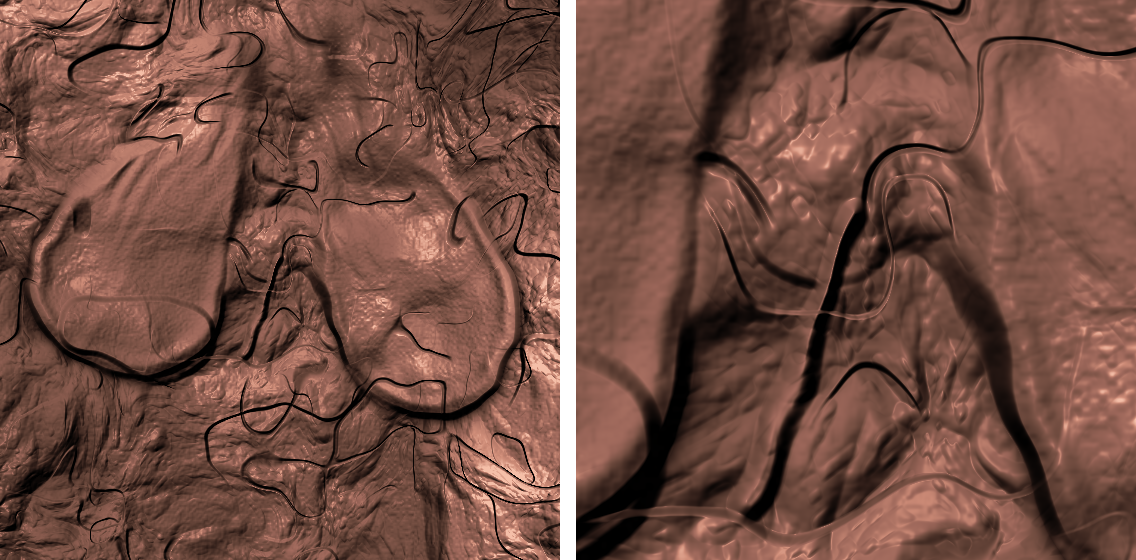
Left, the full canvas; right, a detail of the centre.
Write a three.js fragment shader that draws this texture.

```glsl
// Wet brown clay: lumpy torn ground with two large smooth smears under raking light.
varying vec2 vUv;

const vec3 SHADOW = vec3(0.18, 0.11, 0.09);
const vec3 UMBER = vec3(0.33, 0.22, 0.18);
const vec3 CLAY = vec3(0.46, 0.31, 0.26);
const vec3 ROSE = vec3(0.61, 0.40, 0.35);
const vec3 COPPER = vec3(0.81, 0.55, 0.47);
const vec3 GLINT = vec3(0.96, 0.75, 0.66);

float hash(vec2 p) {
  vec3 q = fract(p.xyx * 0.1031);
  q += dot(q, q.yzx + 33.33);
  return fract((q.x + q.y) * q.z);
}

float noise(vec2 p) {
  vec2 i = floor(p), f = fract(p);
  f = f * f * f * (f * (f * 6.0 - 15.0) + 10.0);
  return mix(mix(hash(i), hash(i + vec2(1, 0)), f.x),
             mix(hash(i + vec2(0, 1)), hash(i + 1.0), f.x), f.y);
}

vec2 warp(vec2 p, float scale, float amount) {
  return p + amount * (vec2(noise(p * scale + 3.7), noise(p * scale + 41.2)) - 0.5);
}

// Rounded masses with creased valleys between them
float lumps(vec2 p) {
  mat2 turn = mat2(0.8, 0.6, -0.6, 0.8);
  float sum = 0.0, size = 0.055;
  p *= 7.0;
  for (int i = 0; i < 5; i++) {
    float n = noise(p) - 0.5;
    float billow = sqrt(4.0 * n * n + 0.004);
    sum += size * mix(n + 0.5, billow, 0.4);
    p = turn * p * 2.03 + 17.3;
    size *= 0.44;
  }
  return sum;
}

// Thin broken cracks: 1 in the middle of a crack
float cracks(vec2 p, float scale) {
  float line = 1.0 - smoothstep(0.005, 0.04, abs(noise(p * scale) - 0.5));
  return line * smoothstep(0.58, 0.72, noise(p * scale * 0.5 + 61.0));
}

// Overlapping torn edges: steep steps along noise contours
float flaps(vec2 p, float scale) {
  float lip = smoothstep(-0.025, 0.025, noise(p * scale + 9.0) - 0.5);
  return lip * smoothstep(0.35, 0.65, noise(p * scale * 0.6 + 27.0));
}

// Tapered capsule: x = signed distance, y = along, z = across
vec3 capsule(vec2 p, vec2 a, vec2 b, float ra, float rb) {
  vec2 axis = b - a;
  float along = clamp(dot(p - a, axis) / dot(axis, axis), 0.0, 1.0);
  vec2 off = p - a - axis * along;
  float across = dot(p - a, normalize(vec2(-axis.y, axis.x)));
  return vec3(length(off) - mix(ra, rb, smoothstep(0.0, 1.0, along)), along, across);
}

vec3 leftSmear(vec2 p) { return capsule(p, vec2(0.44, 0.90), vec2(0.225, 0.50), 0.05, 0.165); }
vec3 rightSmear(vec2 p) { return capsule(p, vec2(0.56, 0.95), vec2(0.775, 0.41), 0.06, 0.165); }
vec3 tongue(vec2 p) { return capsule(p, vec2(0.17, 0.42), vec2(0.29, 0.41), 0.055, 0.072); }
vec3 fin(vec2 p) { return capsule(p, vec2(0.42, 0.37), vec2(0.51, 0.54), 0.012, 0.007); }

// Lays a streaked, rimmed smear over the ground
float addSmear(float ground, vec2 p, vec3 s, float rise) {
  float edge = mix(0.045, 0.006, smoothstep(0.3, 0.9, s.y));
  float inside = 1.0 - smoothstep(-edge, edge, s.x);
  float rimAt = (s.x + 0.02) / 0.013;
  float rim = 0.008 * s.y * exp(-rimAt * rimAt);
  float streak = noise(vec2(s.z * 55.0, s.y * 3.0)) * (1.0 - 0.75 * s.y);
  float body = rise + 0.05 * noise(p * 7.5 + 12.0) + 0.008 * streak + rim + 0.2 * ground;
  return mix(ground, body, inside);
}

float height(vec2 p) {
  vec2 q = warp(warp(p, 5.0, 0.11), 15.0, 0.035);
  vec2 edge = warp(warp(p, 6.0, 0.05), 24.0, 0.010);
  float h = lumps(q) + 0.012 * flaps(q, 9.0) + 0.006 * flaps(q + 4.0, 19.0);
  h = addSmear(h, q, leftSmear(edge), 0.030);
  h = addSmear(h, q, rightSmear(edge), 0.032);
  h += 0.016 * (1.0 - smoothstep(-0.008, 0.006, tongue(edge).x));
  h += 0.016 * (1.0 - smoothstep(-0.010, 0.004, fin(edge).x));
  return h - 0.006 * cracks(q, 13.0) + 0.0007 * noise(p * 190.0);
}

float glow(vec2 p, vec2 center, vec2 radius) {
  vec2 d = (p - center) / radius;
  return exp(-dot(d, d));
}

// Contact shadow just outside the heavy end of a smear
float contact(vec3 s) {
  return smoothstep(0.6, 1.0, s.y) * exp(-abs(s.x - 0.006) / 0.010);
}

vec3 clayRamp(float tone) {
  vec3 c = SHADOW * clamp(tone / 0.18, 0.0, 1.0);
  c = mix(c, UMBER, clamp((tone - 0.18) / 0.15, 0.0, 1.0));
  c = mix(c, CLAY, clamp((tone - 0.33) / 0.13, 0.0, 1.0));
  c = mix(c, ROSE, clamp((tone - 0.46) / 0.15, 0.0, 1.0));
  c = mix(c, COPPER, clamp((tone - 0.61) / 0.20, 0.0, 1.0));
  return mix(c, GLINT, clamp((tone - 0.81) / 0.15, 0.0, 1.0));
}

void main() {
  vec2 p = vUv, e = vec2(0.0016, 0.0);
  float h = height(p);
  vec2 slope = vec2(height(p + e.xy) - h, height(p + e.yx) - h) / e.x;
  vec3 normal = normalize(vec3(-slope, 1.0));

  // Light turns from upper left to upper right across the canvas
  vec3 light = normalize(vec3(mix(-0.4, 0.5, smoothstep(0.4, 1.0, p.x)), 0.5, 0.85));
  float diffuse = max(dot(normal, light), 0.0) / light.z;
  float shine = pow(max(dot(normal, normalize(light + vec3(0, 0, 1))), 0.0), 60.0);

  // Broad pools of light and dark
  float warm = glow(p, vec2(1.0, 0.28), vec2(0.17, 0.30)) + 0.6 * glow(p, vec2(0.12, 0.90), vec2(0.25, 0.2));
  float spot = glow(p, vec2(0.70, 0.37), vec2(0.05, 0.07));
  float dim = glow(p, vec2(0.0, 0.18), vec2(0.3)) + glow(p, vec2(0.92, 0.95), vec2(0.3, 0.2));
  float hollow = glow(p, vec2(0.455, 0.87), vec2(0.03, 0.06)) + glow(p, vec2(0.595, 0.90), vec2(0.02, 0.06));
  float exposure = 0.49 + 0.24 * warm + 0.18 * spot - 0.13 * dim;

  vec2 q = warp(warp(p, 5.0, 0.11), 15.0, 0.035);
  vec2 edge = warp(warp(p, 6.0, 0.05), 24.0, 0.010);
  float shade = max(contact(leftSmear(edge)), contact(rightSmear(edge)));
  shade = max(shade, 0.6 * cracks(q, 13.0));
  float cavity = mix(0.68, 1.06, smoothstep(0.015, 0.055, h));
  float gloss = smoothstep(0.35, 0.8, noise(p * 9.0 + 5.0)) + 0.7 * warm + spot;

  float tone = exposure * pow(diffuse, 1.15) * cavity;
  tone *= (1.0 - 0.65 * shade) * (1.0 - 0.55 * hollow);
  tone += 0.30 * shine * gloss * (1.0 - shade) + 0.02 * (noise(p * 260.0) - 0.5);
  gl_FragColor = vec4(clayRamp(tone), 1.0);
}
```
